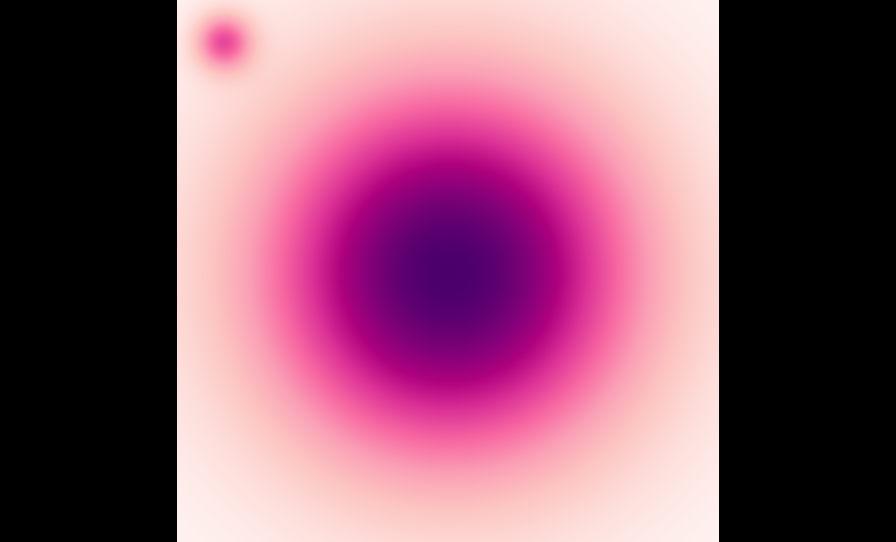
Reproduce this background procedurally as a Shadertoy shader.

```glsl
// Two soft Gaussian glows in a pink-to-violet ramp on a square panel between black bars.

#define PANEL_HALF_WIDTH 0.5
#define MAIN_CENTER vec2(0.003, -0.004)
#define MAIN_SIGMA 0.264
#define MAIN_PEAK 1.0
#define SPOT_CENTER vec2(-0.414, 0.423)
#define SPOT_SIGMA 0.039
#define SPOT_PEAK 0.50

const int STOPS = 9;

// Evenly spaced colour stops, from pale rose to deep violet
const vec3 RAMP[STOPS] = vec3[STOPS](
    vec3(1.000, 0.969, 0.953),
    vec3(0.992, 0.878, 0.867),
    vec3(0.988, 0.773, 0.753),
    vec3(0.980, 0.624, 0.710),
    vec3(0.969, 0.408, 0.631),
    vec3(0.867, 0.204, 0.592),
    vec3(0.682, 0.004, 0.494),
    vec3(0.478, 0.004, 0.467),
    vec3(0.286, 0.000, 0.416)
);

// Blend linearly through the stops for a level from 0 to 1
vec3 rampColor(float level) {
    float position = clamp(level, 0.0, 1.0) * float(STOPS - 1);
    vec3 color = RAMP[0];
    for (int i = 1; i < STOPS; i++) {
        color = mix(color, RAMP[i], clamp(position - float(i - 1), 0.0, 1.0));
    }
    return color;
}

float gaussian(vec2 offset, float sigma) {
    return exp(-dot(offset, offset) / (2.0 * sigma * sigma));
}

void mainImage(out vec4 fragColor, in vec2 fragCoord) {
    // Centred coordinates, one unit per canvas height
    vec2 p = (fragCoord - 0.5 * iResolution.xy) / iResolution.y;
    float pixel = 1.0 / iResolution.y;

    // Sum of the large glow and the small corner spot
    float level = MAIN_PEAK * gaussian(p - MAIN_CENTER, MAIN_SIGMA)
                + SPOT_PEAK * gaussian(p - SPOT_CENTER, SPOT_SIGMA);

    // Black bars beside the panel, with a one-pixel soft edge
    float panel = clamp((PANEL_HALF_WIDTH - abs(p.x)) / pixel + 0.5, 0.0, 1.0);
    fragColor = vec4(rampColor(level) * panel, 1.0);
}
```
